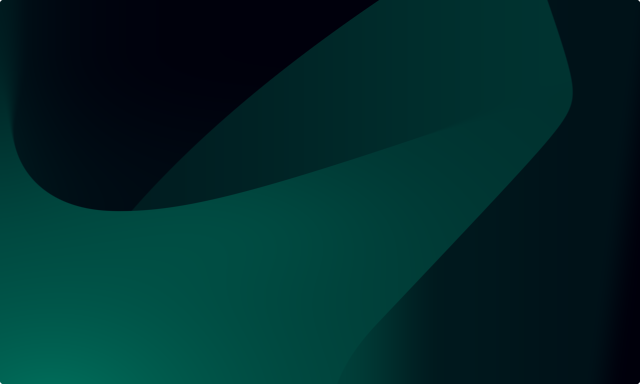
A Shadertoy shader for this background:

```glsl
// Folded emerald sheets over a near-black ground, lit from the lower left.
// Each layer is a scalar light level cut by an analytic curve; a single
// colour ramp turns the final level into dark teal or green.

#define CANVAS vec2(7.68, 4.62)      // working units, y runs downward
#define SHADE_COLOR vec3(0.0, 0.0, 0.045)
#define RAMP_COLOR vec3(0.0, 1.0, 0.72)
#define LIGHT_POS vec2(0.6, 5.0)
#define LIGHT_REACH 3.3
#define CORNER_RADIUS 0.06

// Coverage of the negative side of a signed value, with a soft border.
float cover(float d, float width) {
    return 1.0 - smoothstep(-width, width, d);
}

// Upper rim of the bright sheet: a superellipse joined to a hyperbola.
float sheetRim(vec2 p) {
    float dx = p.x - 1.45;
    if (dx > 0.0) {
        float rim = 2.54 - 0.36 * (sqrt(dx * dx + 1.88) - 1.37);
        return p.y - rim;
    }
    vec2 q = vec2(-dx / 1.31, max(p.y - 1.40, 0.0) / 1.14);
    float n = 2.3;
    return 1.14 * (pow(pow(q.x, n) + pow(q.y, n), 1.0 / n) - 1.0);
}

// Left border of the upper fold.
float foldEdge(float y) {
    return 4.55 - 1.47 * y + 0.118 * y * y;
}

// Right border: two slanted lines with a rounded meeting point.
float rightEdge(float y) {
    float upper = 6.59 + 0.36 * y;
    float lower = 8.236 - 0.95 * y;
    float diff = upper - lower;
    float bend = max(y - 3.9, 0.0);
    return 0.5 * (upper + lower - sqrt(diff * diff + 0.144))
         + 0.4 * bend * bend;
}

float hollowLight(vec2 p) {
    return 0.085 * exp(-p.x / 0.7)
         + 0.035 * smoothstep(0.6, 2.5, p.y);
}

float foldLight(vec2 p) {
    return mix(0.11, 0.20, smoothstep(1.0, 7.0, p.x));
}

float sheetLight(vec2 p) {
    float d = length((p - LIGHT_POS) * vec2(1.0, 1.4));
    float light = 0.17 + 0.29 * exp(-d / LIGHT_REACH);
    vec2 sheen = (p - vec2(3.0, 2.7)) / vec2(1.8, 0.8);
    light += 0.035 * exp(-dot(sheen, sheen));
    float fade = (1.0 - smoothstep(0.0, 3.0, p.y))
               * (1.0 - smoothstep(0.0, 1.2, p.x));
    return light - 0.10 * fade;
}

float outerLight(vec2 p) {
    float light = mix(0.095, 0.07, smoothstep(5.4, 7.0, p.x));
    light = mix(0.25, light, smoothstep(4.0, 5.4, p.x));
    float shadowX = 7.25 + 0.13 * (4.62 - p.y);
    return light * cover(p.x - shadowX, 0.25);
}

void mainImage(out vec4 fragColor, in vec2 fragCoord) {
    vec2 uv = fragCoord / iResolution.xy;
    vec2 p = vec2(uv.x, 1.0 - uv.y) * CANVAS;
    float aa = 0.75 * CANVAS.y / iResolution.y;

    // Dark hollow, then the upper fold
    float light = hollowLight(p);
    float foldDist = (foldEdge(p.y) - p.x) * 0.65;
    light = mix(light, foldLight(p), cover(foldDist, aa));

    // Bright sheet, its rim dissolving at both far ends
    float soft = 0.18 * (1.0 - smoothstep(0.6, 1.8, p.y))
               * (1.0 - smoothstep(0.5, 1.4, p.x));
    soft += 0.16 * smoothstep(5.0, 6.6, p.x);
    light = mix(light, sheetLight(p), cover(-sheetRim(p), aa + soft));

    // Ground beyond the right border
    float outerDist = (rightEdge(p.y) - p.x) * 0.75;
    light = mix(light, outerLight(p), cover(outerDist, aa));

    vec3 color = SHADE_COLOR + RAMP_COLOR * light;

    // Rounded card corners
    vec2 box = abs(p - 0.5 * CANVAS) - 0.5 * CANVAS + CORNER_RADIUS;
    float cardDist = length(max(box, 0.0)) - CORNER_RADIUS;
    color = mix(vec3(1.0), color, cover(cardDist - aa, aa));

    fragColor = vec4(color, 1.0);
}
```
